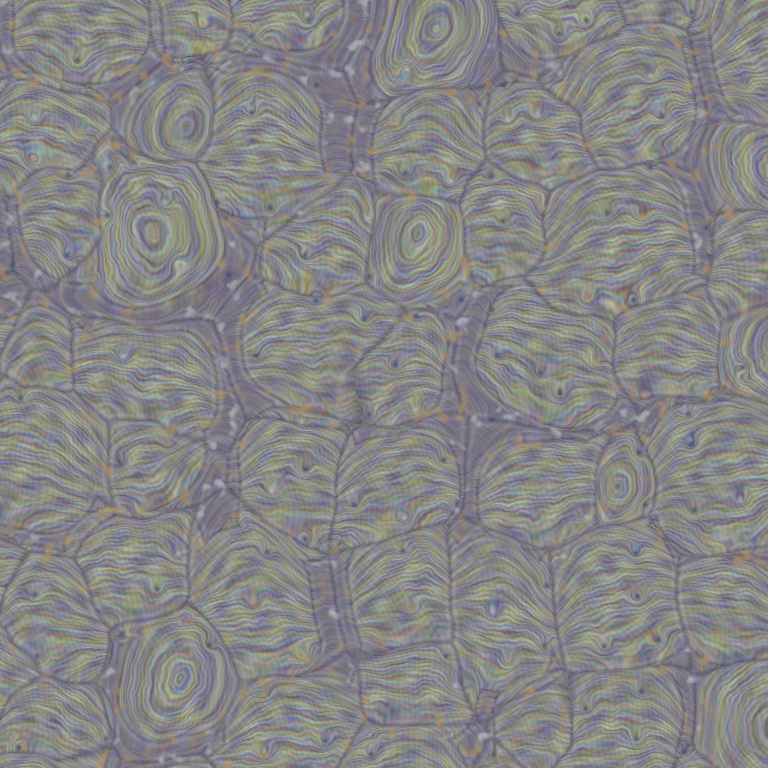
Write a WebGL 2 fragment shader that draws this pattern.

```glsl
#version 300 es
precision highp float;

uniform vec2 u_resolution;
out vec4 outColor;

const float TAU = 6.28318;
const float CELLS = 6.6;          // cells across the canvas
const float JITTER = 0.62;
const float CORNER = 0.42;        // corner radius, in cells
const float OVERLAP = 0.36;       // how far one cell may cover another
const float EYES = 16.0;          // eye spots grid across the canvas
const float EYE_SHARE = 0.5;
const float RING_SHARE = 0.14;    // cells with concentric rings
const float FINE = 0.0072;        // fringe periods, in canvas heights
const float MEDIUM = 0.0125;

const vec3 GREY = vec3(0.535, 0.54, 0.53);
const vec3 PLUM = vec3(0.41, 0.38, 0.49);
const vec3 AMBER = vec3(0.72, 0.57, 0.34);
const vec3 PALE = vec3(0.72, 0.74, 0.76);
const vec3 INK = vec3(0.23, 0.29, 0.43);
const vec3 GREEN_AXIS = vec3(0.05, 0.085, 0.03);   // light green to dark plum
const vec3 WARM_AXIS = vec3(0.025, 0.005, -0.075); // ochre to violet

struct Cell {
    vec2 local;     // position from the cell centre, canvas units
    vec2 size;      // half size, canvas units
    float id;
    float seam;     // distance to the neighbouring cell
    float outside;  // signed distance to the nearest outline
};

vec2 hash2(vec2 p) {
    vec3 q = fract(p.xyx * vec3(0.1031, 0.1030, 0.0973));
    q += dot(q, q.yzx + 33.33);
    return fract((q.xx + q.yz) * q.zy);
}

mat2 rotate(float a) {
    return mat2(cos(a), sin(a), -sin(a), cos(a));
}

float roundedBox(vec2 p, vec2 halfSize) {
    vec2 d = abs(p) - halfSize + CORNER;
    return length(max(d, 0.0)) + min(max(d.x, d.y), 0.0) - CORNER;
}

// Layered sines, roughly -1 to 1
float waves(vec2 p) {
    float sum = 0.0, amp = 0.55;
    for (int i = 0; i < 4; i++) {
        p = rotate(1.1) * p * 1.6 + 2.3;
        sum += amp * sin(p.x + 1.4 * sin(p.y));
        amp *= 0.62;
    }
    return sum;
}

// Overlapping rounded cells on a jittered grid
Cell findCell(vec2 uv) {
    vec2 g = uv * CELLS, base = floor(g);
    Cell c = Cell(vec2(0), vec2(1), 0.0, 0.0, 9.0);
    float first = 9.0, second = 9.0;
    for (int j = -1; j <= 1; j++)
    for (int i = -1; i <= 1; i++) {
        vec2 tile = base + vec2(i, j);
        vec2 place = hash2(tile + 7.0), shape = hash2(tile + 61.0), rank = hash2(tile + 113.0);
        vec2 centre = tile + 0.5 + JITTER * (place - 0.5);
        vec2 p = rotate(0.7 * (rank.x - 0.5)) * (g - centre);
        vec2 size = 0.46 + 0.21 * shape;
        float d = roundedBox(p, size);
        float score = d + OVERLAP * rank.y;
        c.outside = min(c.outside, d);
        if (score < first) {
            second = first;
            first = score;
            c.local = p / CELLS;
            c.size = size / CELLS;
            c.id = hash2(tile + 29.0).x;
        } else second = min(second, score);
    }
    c.seam = 0.5 * (second - first) / CELLS;
    c.outside /= CELLS;
    return c;
}

// Cellular noise: distance to the nearest eye spot, and its random value
vec2 findEye(vec2 uv) {
    vec2 g = uv * EYES, base = floor(g), best = vec2(9.0, 0.0);
    for (int j = -1; j <= 1; j++)
    for (int i = -1; i <= 1; i++) {
        vec2 tile = base + vec2(i, j);
        float d = length(g - tile - 0.2 - 0.6 * hash2(tile + 211.0));
        if (d < best.x) best = vec2(d, hash2(tile + 307.0).x);
    }
    return vec2(best.x / EYES, best.y);
}

// Iridescent stripes; spread sets the colour split, fade avoids aliasing
vec3 fringe(float path, float period, float shift, float spread) {
    float fade = 1.0 - smoothstep(0.35, 0.75, fwidth(path) / period);
    return fade * sin(TAU * path / period + shift + spread * vec3(0, 1, 2));
}

float bump(float x, float width) {
    return exp(-x * x / (width * width));
}

void main() {
    vec2 uv = gl_FragCoord.xy / u_resolution.y;
    vec2 p = uv + 0.006 * sin(uv.yx * 23.0 + vec2(1.3, 4.0));
    p += 0.002 * sin(p.yx * 61.0 + 2.0);

    Cell cell = findCell(p);
    vec2 eye = findEye(uv);
    float hasEye = step(eye.y, EYE_SHARE);
    float rim = min(cell.seam, abs(cell.outside));
    float patches = waves(uv * 22.0), grain = waves(uv * 55.0 + 9.0);

    // Barrel-shaped or ringed path, bent along the rim and around eyes
    vec2 q = cell.local / cell.size;
    float path = cell.local.y * (1.0 + 1.1 * min(q.x * q.x, 1.2));
    if (cell.id < RING_SHARE) path = length(cell.local * vec2(1.0, 0.8));
    path += 0.024 * exp(-rim / 0.02) + 0.002 * patches + 0.001 * grain;
    path += hasEye * 0.02 * bump(eye.x, 0.011);

    // Broken streaks of light and colour along the path
    vec2 along = vec2(cell.local.x * 45.0, path * 130.0) + 40.0 * cell.id;
    float light = waves(along * vec2(1.0, 1.5) + 31.0);
    vec3 color = GREY + 0.05 * light + 0.018 * patches;
    color += GREEN_AXIS * waves(along) + WARM_AXIS * waves(along + 17.0);

    // Fringes
    color += (0.036 + 0.025 * patches) * fringe(path, FINE, 3.0 * grain, 0.6);
    color += 0.022 * fringe(path, MEDIUM, 3.0 * patches, 2.1);
    color += 0.016 * fringe(cell.local.x + 0.3 * path, FINE, 4.0 * patches, 0.8);

    // Seams and gaps
    float gap = smoothstep(-0.004, 0.008, cell.outside);
    color = mix(color, PLUM, max(0.35 * exp(-rim / 0.008), 0.55 * gap));
    color -= (0.05 + 0.03 * patches) * bump(rim, 0.002);
    color += (0.04 - 0.03 * patches) * bump(rim - 0.005, 0.0025);
    float nearRim = exp(-rim / 0.014);
    color = mix(color, AMBER, 0.65 * nearRim * smoothstep(0.45, 1.1, grain));
    color = mix(color, PALE, 0.7 * gap * smoothstep(0.5, 1.2, -grain));

    // Eye spots
    vec3 pupil = eye.y < 0.3 ? INK : (eye.y < 0.42 ? AMBER : PALE);
    color = mix(color, pupil, 0.7 * hasEye * bump(eye.x, 0.0036));
    outColor = vec4(clamp(color, 0.0, 1.0), 1.0);
}
```
